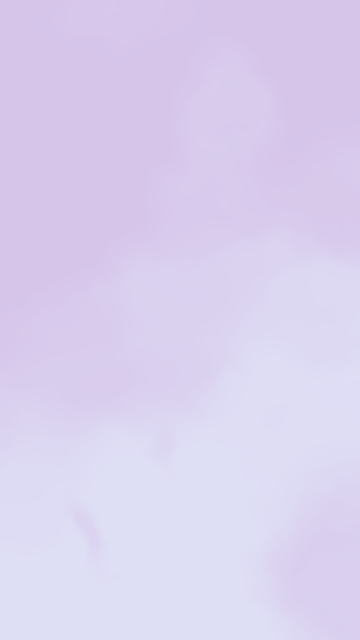
Give the GLSL for this background, as a Shadertoy shader.

```glsl
const vec3 LILAC = vec3(0.839, 0.768, 0.914);
const vec3 PALE_BLUE = vec3(0.872, 0.870, 0.960);

float hash(vec2 cell) {
    vec3 q = fract(vec3(cell.xyx) * 0.1031);
    q += dot(q, q.yzx + 33.33);
    return fract((q.x + q.y) * q.z);
}

float valueNoise(vec2 p) {
    vec2 cell = floor(p);
    vec2 f = fract(p);
    f = f * f * (3.0 - 2.0 * f);
    float low = mix(hash(cell), hash(cell + vec2(1.0, 0.0)), f.x);
    float high = mix(hash(cell + vec2(0.0, 1.0)), hash(cell + 1.0), f.x);
    return mix(low, high, f.y);
}

// Layered noise, centred on zero
float fbm(vec2 p) {
    float sum = 0.0;
    float amplitude = 0.5;
    for (int i = 0; i < 5; i++) {
        sum += amplitude * (valueNoise(p) - 0.5);
        p = mat2(1.6, 1.2, -1.2, 1.6) * p + 7.3;
        amplitude *= 0.5;
    }
    return sum;
}

// Blends an elliptical puff of the given tone into the density
float puff(float density, vec2 p, vec2 center, vec2 radius, float tone, float softness, float amount) {
    float d = length((p - center) / radius);
    float mask = 1.0 - smoothstep(1.0 - softness, 1.0, d);
    return mix(density, tone, mask * amount);
}

float upperClouds(float density, vec2 p) {
    density = puff(density, p, vec2(0.35, 1.75), vec2(0.34, 0.17), 0.20, 0.9, 0.8);
    density = puff(density, p, vec2(0.63, 1.47), vec2(0.20, 0.22), 0.32, 0.6, 0.9);
    density = puff(density, p, vec2(0.59, 1.23), vec2(0.25, 0.23), 0.29, 0.7, 0.9);
    density = puff(density, p, vec2(0.48, 0.98), vec2(0.30, 0.22), 0.50, 0.8, 0.9);
    density = puff(density, p, vec2(0.22, 0.90), vec2(0.24, 0.17), 0.27, 0.9, 0.8);
    density = puff(density, p, vec2(0.92, 1.19), vec2(0.24, 0.18), 0.20, 0.7, 0.9);
    density = puff(density, p, vec2(0.72, 1.03), vec2(0.19, 0.12), 0.60, 0.7, 0.8);
    return puff(density, p, vec2(0.91, 0.90), vec2(0.29, 0.18), 0.80, 0.5, 0.9);
}

float lowerClouds(float density, vec2 p) {
    density = puff(density, p, vec2(0.50, 0.77), vec2(0.25, 0.24), 0.46, 0.9, 0.9);
    density = puff(density, p, vec2(0.29, 0.70), vec2(0.26, 0.17), 0.28, 0.9, 0.9);
    density = puff(density, p, vec2(0.82, 0.60), vec2(0.38, 0.22), 0.95, 0.8, 0.9);
    density = puff(density, p, vec2(0.09, 0.39), vec2(0.19, 0.17), 0.90, 0.5, 0.8);
    density = puff(density, p, vec2(0.45, 0.54), vec2(0.06, 0.13), 0.60, 0.9, 0.7);
    density = puff(density, p, vec2(1.00, 0.36), vec2(0.30, 0.22), 0.60, 0.9, 0.9);
    density = puff(density, p, vec2(0.94, 0.15), vec2(0.26, 0.28), 0.38, 0.6, 0.95);
    // Slanted wisp
    vec2 slanted = p + vec2(0.45 * (p.y - 0.30), 0.0);
    return puff(density, slanted, vec2(0.26, 0.30), vec2(0.055, 0.15), 0.50, 0.9, 0.8);
}

void mainImage(out vec4 fragColor, in vec2 fragCoord) {
    // Canvas width is one unit, height about 1.78
    vec2 p = fragCoord / iResolution.y * 1.7778;
    p.x += 0.5 - 0.5 * iResolution.x / iResolution.y * 1.7778;

    // Ragged cloud borders
    vec2 warp = vec2(fbm(p * 7.0 + 3.1), fbm(p * 7.0 + 21.7));
    vec2 q = p + 0.13 * warp;

    // Diagonal wash, then the puffs over it
    float density = smoothstep(-0.99, -0.20, 0.6 * q.x - q.y);
    density = upperClouds(density, q);
    density = lowerClouds(density, q);

    // Watercolour mottling, calm in the plain areas
    float body = 0.25 + 3.0 * density * (1.0 - density);
    density += 0.16 * body * fbm(p * vec2(8.0, 9.0) + 2.0 * warp);

    fragColor = vec4(mix(LILAC, PALE_BLUE, clamp(density, 0.0, 1.0)), 1.0);
}
```
